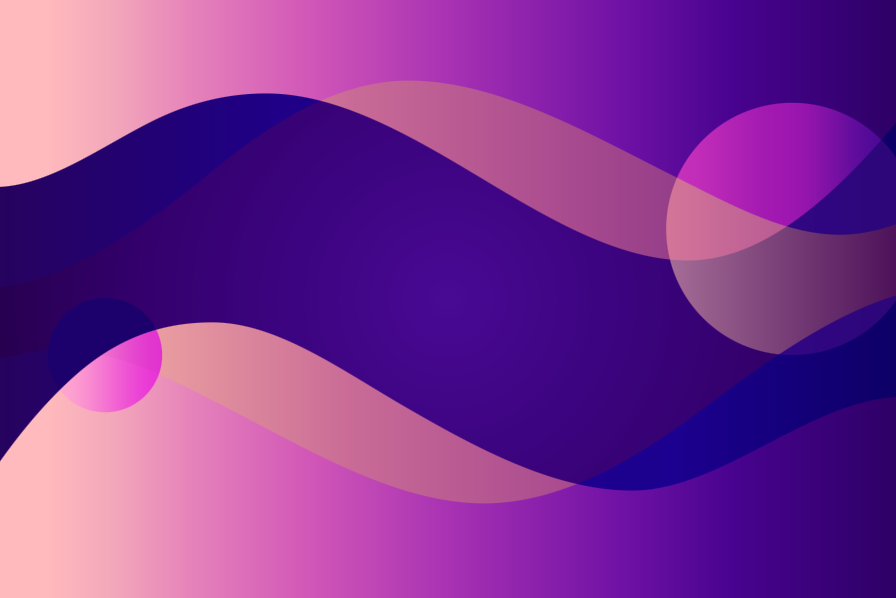
Reproduce this background procedurally as a WebGL 2 fragment shader.

```glsl
#version 300 es
precision highp float;

uniform vec2 u_resolution;
out vec4 outColor;

// Layout grid: width by height, measured from the top left
const vec2 GRID = vec2(768.0, 512.0);

// Wave knots: position, height, slope
const vec3 UPPER_FRONT[6] = vec3[6](
    vec3(0, 160, -0.05), vec3(130, 104, -0.5), vec3(228, 80, 0),
    vec3(410, 151, 0.6), vec3(590, 223, 0), vec3(768, 105, -1.2));
const vec3 UPPER_BACK[6] = vec3[6](
    vec3(0, 246, -0.15), vec3(180, 148, -0.83), vec3(350, 69, 0),
    vec3(580, 152, 0.5), vec3(720, 201, 0), vec3(768, 192, -0.35));
const vec3 LOWER_FRONT[6] = vec3[6](
    vec3(0, 395, -1.4), vec3(65, 321, -0.88), vec3(182, 276, 0),
    vec3(345, 347, 0.58), vec3(542, 420, 0), vec3(768, 340, -0.05));
const vec3 LOWER_BACK[6] = vec3[6](
    vec3(0, 307, -0.2), vec3(50, 299, 0), vec3(200, 352, 0.52),
    vec3(415, 431, 0), vec3(600, 352, -0.75), vec3(768, 253, -0.3));

// Colour stops: red, green, blue, position
const vec4 SKY[8] = vec4[8](
    vec4(1.0, 0.73, 0.74, 40), vec4(0.95, 0.65, 0.73, 100),
    vec4(0.90, 0.51, 0.73, 165), vec4(0.82, 0.34, 0.72, 265),
    vec4(0.65, 0.19, 0.70, 390), vec4(0.44, 0.07, 0.65, 530),
    vec4(0.28, 0.01, 0.56, 630), vec4(0.18, 0.0, 0.40, 768));
const vec4 ROSE[4] = vec4[4](
    vec4(0.92, 0.62, 0.63, 130), vec4(0.79, 0.42, 0.59, 300),
    vec4(0.66, 0.29, 0.56, 490), vec4(0.53, 0.21, 0.52, 640));
const vec4 BLUE[4] = vec4[4](
    vec4(0.15, 0.01, 0.37, 0), vec4(0.12, 0.0, 0.53, 240),
    vec4(0.11, 0.0, 0.56, 580), vec4(0.05, 0.0, 0.40, 768));
const vec4 CORE[4] = vec4[4](
    vec4(0.285, 0.035, 0.58, 0), vec4(0.235, 0.015, 0.50, 140),
    vec4(0.20, 0.0, 0.42, 270), vec4(0.15, 0.0, 0.31, 390));

// Cubic Hermite curve through the knots
float wave(float x, vec3 knots[6]) {
    int i = 0;
    while (i < 4 && x > knots[i + 1].x) i++;
    vec3 a = knots[i], b = knots[i + 1];
    float span = b.x - a.x;
    float t = clamp((x - a.x) / span, 0.0, 1.0), u = 1.0 - t;
    return mix(a.y, b.y, t * t * (3.0 - 2.0 * t))
         + span * t * u * (a.z * u - b.z * t);
}

vec3 ramp(float x, vec4 stops[4]) {
    vec3 color = stops[0].rgb;
    for (int i = 1; i < 4; i++) {
        float t = (x - stops[i - 1].w) / (stops[i].w - stops[i - 1].w);
        color = mix(color, stops[i].rgb, clamp(t, 0.0, 1.0));
    }
    return color;
}

vec3 skyRamp(float x) {
    vec3 color = SKY[0].rgb;
    for (int i = 1; i < 8; i++) {
        float t = (x - SKY[i - 1].w) / (SKY[i].w - SKY[i - 1].w);
        color = mix(color, SKY[i].rgb, clamp(t, 0.0, 1.0));
    }
    return color;
}

// Antialiased coverage where the distance is positive
float inside(float d) {
    return clamp(0.5 + d / max(fwidth(d), 0.0001), 0.0, 1.0);
}

float ribbon(vec2 p, vec3 top[6], vec3 bottom[6]) {
    return inside(p.y - wave(p.x, top)) * inside(wave(p.x, bottom) - p.y);
}

float disc(vec2 p, vec2 center, float radius) {
    return inside(radius - length(p - center));
}

// Choose a colour by the ribbons that cover the point
vec3 layer(vec3 open, vec3 backOnly, vec3 frontOnly, vec3 both, float front, float back) {
    return mix(mix(open, backOnly, back), mix(frontOnly, both, back), front);
}

void main() {
    vec2 p = gl_FragCoord.xy / u_resolution;
    p = vec2(p.x, 1.0 - p.y) * GRID;
    float front = ribbon(p, UPPER_FRONT, LOWER_FRONT);
    float back = ribbon(p, UPPER_BACK, LOWER_BACK);

    // Background and crossing ribbons
    vec3 blue = ramp(p.x, BLUE);
    vec3 core = ramp(length(p - 0.5 * GRID), CORE);
    vec3 color = layer(skyRamp(p.x), ramp(p.x, ROSE), blue, core, front, back);

    // Large disc, tinted by the ribbons below it
    float s = clamp((p.x - 571.0) / 197.0, 0.0, 1.0);
    vec3 magenta = mix(mix(vec3(0.78, 0.19, 0.73), vec3(0.62, 0.09, 0.69), smoothstep(0.0, 0.55, s)),
                       vec3(0.28, 0.03, 0.58), smoothstep(0.5, 1.0, s));
    vec3 coral = mix(vec3(0.83, 0.46, 0.60), vec3(0.62, 0.26, 0.56), s);
    vec3 mauve = mix(vec3(0.65, 0.43, 0.59), vec3(0.30, 0.07, 0.35), s);
    vec3 violet = mix(blue, vec3(0.30, 0.05, 0.55), 0.5);
    color = mix(color, layer(magenta, coral, violet, mauve, front, back), disc(p, vec2(679, 196), 108.0));

    // Small disc
    float q = smoothstep(45.0, 142.0, p.x);
    vec3 pink = mix(vec3(1.0, 0.66, 0.81), vec3(0.91, 0.20, 0.84), q);
    vec3 navy = vec3(0.11, 0.0, 0.42);
    color = mix(color, layer(pink, pink * 0.97, navy, navy, front, back), disc(p, vec2(90, 304), 49.0));

    outColor = vec4(color, 1.0);
}
```
